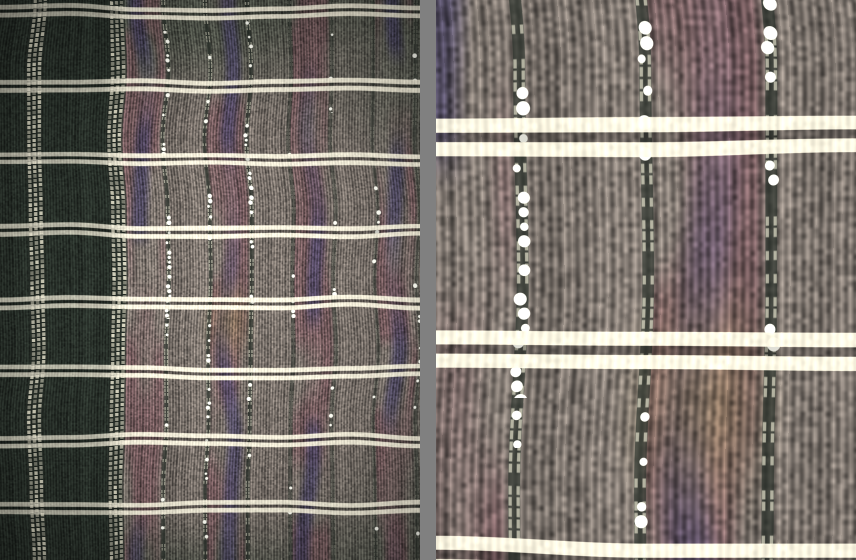
Left, the full canvas; right, a detail of the centre.
A Shadertoy shader for this texture:

```glsl
// Handwoven cloth: paired cream weft stripes over dark green and dyed taupe warp, with silver ladders and sequins.
#define STRIPES 8
#define STRIPE_PITCH 0.1265
#define STRIPE_HALF 0.0042
#define STRIPE_GAP 0.0139
#define BAND_START 0.2214
#define BAND_PITCH 0.0749
#define THREADS 190.0
#define WEAVE_DEPTH 0.52

const vec3 GREEN = vec3(0.155, 0.185, 0.160);
const vec3 TAUPE = vec3(0.455, 0.425, 0.400);
const vec3 MOSS  = vec3(0.290, 0.315, 0.275);
const vec3 ROSE  = vec3(0.430, 0.300, 0.325);
const vec3 INDIGO = vec3(0.255, 0.235, 0.350);
const vec3 OCHRE = vec3(0.500, 0.450, 0.280);
const vec3 CREAM = vec3(0.960, 0.940, 0.860);
const vec3 SILVER = vec3(0.820, 0.810, 0.730);

float hash(vec2 p) {
    vec3 q = fract(vec3(p.xyx) * 0.1031);
    q += dot(q, q.yzx + 33.33);
    return fract((q.x + q.y) * q.z);
}

float noise(vec2 p) {
    vec2 i = floor(p), f = fract(p);
    f = f * f * (3.0 - 2.0 * f);
    return mix(mix(hash(i), hash(i + vec2(1, 0)), f.x),
               mix(hash(i + vec2(0, 1)), hash(i + 1.0), f.x), f.y);
}

// Soft-edged coverage of a strip with the given half width
float strip(float d, float halfWidth, float aa) {
    return 1.0 - smoothstep(halfWidth - aa, halfWidth + aa, abs(d));
}

// Dyed ground: every second band carries rose and a slanting indigo streak
vec3 warpColor(vec2 p, float aa) {
    float u = (p.x - BAND_START) / BAND_PITCH;
    float band = floor(u), f = fract(u);
    float cloud = noise(p * vec2(5.0, 9.0) + 3.0);
    float rim = smoothstep(0.32, 0.52, length((p - vec2(0.40, 0.55)) * vec2(1.0, 0.95)));
    vec3 col = mix(TAUPE, MOSS, clamp(rim * (0.2 + cloud), 0.0, 0.85));
    float dyed = step(mod(band, 2.0), 0.5);
    float edges = smoothstep(0.0, 0.06, f) * smoothstep(1.0, 0.85, f);
    float rose = smoothstep(0.25, 0.75, noise(vec2(band * 7.0 + f * 2.0, p.y * 9.0)));
    col = mix(col, ROSE, dyed * edges * rose * 0.65);
    float streakX = 0.25 + 0.5 * noise(vec2(band * 5.0, p.y * 5.0 + 8.0));
    float streak = smoothstep(0.30, 0.05, abs(f - streakX));
    streak *= smoothstep(0.40, 0.70, noise(vec2(band * 3.0 + 1.5, p.y * 6.0)));
    col = mix(col, INDIGO, dyed * streak * 0.75);
    float stain = smoothstep(0.07, 0.0, length((p - vec2(0.405, 0.57)) * vec2(1.2, 0.7)));
    col = mix(col, OCHRE, stain * 0.45);
    return mix(GREEN, col, smoothstep(-aa, aa, p.x - BAND_START));
}

// Three strands of short silver stitches
vec3 addLadder(vec3 col, vec2 p, float centre, float aa) {
    float d = p.x - centre;
    col = mix(col, GREEN * 0.8, strip(d, 0.015, aa) * 0.6);
    for (int k = -1; k <= 1; k++) {
        float row = p.y * 118.0 + 0.15 * float(k);
        float stitch = smoothstep(0.45, 0.28, abs(fract(row) - 0.5));
        float shine = 0.45 + 0.55 * hash(vec2(floor(row), float(k) + centre * 90.0));
        float strand = strip(d - 0.0093 * float(k), 0.0030, aa);
        col = mix(col, SILVER, strand * stitch * shine);
    }
    return col;
}

// Dark seam with pale ticks and clustered sequins between two bands
vec3 addSequins(vec3 col, vec2 p, float centre, float id, float aa) {
    float d = p.x - centre;
    float richness = id < 3.5 ? 1.0 : 0.35;
    col = mix(col, GREEN * 0.9, strip(d, 0.0036, aa) * mix(0.35, 0.7, richness));
    float row = p.y * 150.0, tick = hash(vec2(floor(row), id));
    float dash = strip(abs(d) - 0.0024, 0.0010, aa) * smoothstep(0.5, 0.3, abs(fract(row) - 0.5));
    col = mix(col, SILVER, dash * step(0.45, tick) * richness * 0.7);
    float cellY = p.y * 115.0, cell = floor(cellY);
    float cluster = noise(vec2(id * 13.0, p.y * 11.0)) * exp(-5.0 * pow(p.y - 0.48, 2.0));
    float lit = step(1.0 - cluster * 0.65 * richness, hash(vec2(cell, id + 40.0)));
    float shift = (hash(vec2(cell, id + 70.0)) - 0.5) * 0.005;
    float r = length(vec2(d - shift, (fract(cellY) - 0.5) / 115.0));
    float size = mix(0.0022, 0.0042, hash(vec2(cell, id + 90.0)));
    return mix(col, vec3(1.0, 1.0, 0.96), lit * strip(r, size, aa));
}

void mainImage(out vec4 fragColor, in vec2 fragCoord) {
    // Height is one unit, measured downward from the top
    vec2 p = fragCoord / iResolution.xy * vec2(0.75, 1.0);
    p.y = 1.0 - p.y;
    float aa = 0.8 / iResolution.y;

    // Cloth slack bends both thread directions
    vec2 q = p;
    q.x += 0.014 * (noise(vec2(p.x * 3.0, p.y * 8.0)) - 0.5);
    q.y += 0.010 * (noise(vec2(p.x * 8.0, p.y * 9.0 + 20.0)) - 0.5);

    vec3 col = warpColor(q, aa);

    // Fine ribbed weave
    float rib = 0.5 + 0.5 * cos(6.2832 * q.x * THREADS);
    float grain = noise(q * vec2(THREADS * 1.5, 330.0));
    float yarn = hash(vec2(floor(q.x * THREADS), 5.0));
    float weave = 0.38 * rib + 0.40 * grain + 0.22 * yarn - 0.5;
    col *= 1.0 + 2.0 * WEAVE_DEPTH * weave;

    col = addLadder(col, q, 0.0664, aa);
    col = addLadder(col, q, 0.2096, aa);
    for (int k = 1; k <= 7; k++)
        col = addSequins(col, q, BAND_START + BAND_PITCH * float(k), float(k), aa);

    // Paired weft stripes, duller over the green ground
    float fade = mix(0.70, 0.95, smoothstep(0.17, 0.24, q.x));
    for (int i = 0; i < STRIPES; i++) {
        float n = float(i);
        float d = q.y - (0.0215 + STRIPE_PITCH * n + 0.0117 * sin(n * 0.4488));
        col = mix(col, col * 0.8, strip(d, STRIPE_GAP * 0.5, aa));
        float pair = strip(abs(d) - STRIPE_GAP * 0.5, STRIPE_HALF, aa);
        col = mix(col, CREAM * (1.0 + 0.22 * weave), pair * fade);
    }

    // Light pools near the middle and falls off to the corners
    vec2 c = (p - vec2(0.38, 0.52)) * vec2(1.15, 1.0);
    col *= 1.10 - 0.95 * dot(c, c);
    fragColor = vec4(clamp(col, 0.0, 1.0), 1.0);
}
```
